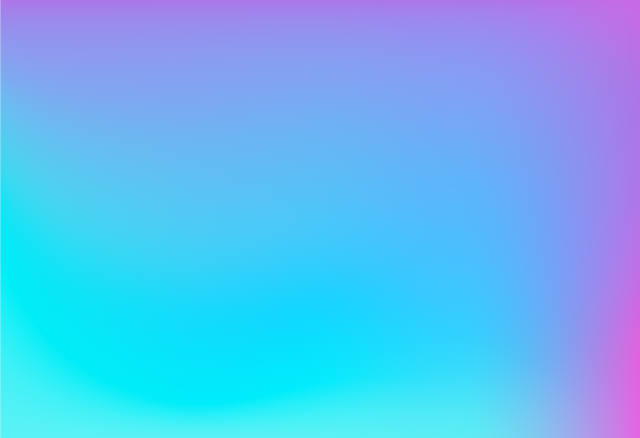
Give the GLSL for this background, as a Shadertoy shader.

```glsl
// Vertical colour ramps, listed from top to bottom
const int STOPS = 6;
const vec3 LEFT_RAMP[STOPS] = vec3[STOPS](
    vec3(0.58, 0.57, 0.93), vec3(0.53, 0.63, 0.94), vec3(0.40, 0.75, 0.94),
    vec3(0.26, 0.84, 0.945), vec3(0.06, 0.90, 0.965), vec3(0.0, 0.93, 0.97));
const vec3 CENTRE_RAMP[STOPS] = vec3[STOPS](
    vec3(0.58, 0.58, 0.94), vec3(0.50, 0.645, 0.95), vec3(0.39, 0.725, 0.96),
    vec3(0.275, 0.785, 0.98), vec3(0.08, 0.835, 1.0), vec3(0.0, 0.925, 0.985));
const vec3 SHOULDER_RAMP[STOPS] = vec3[STOPS](
    vec3(0.59, 0.56, 0.945), vec3(0.505, 0.63, 0.955), vec3(0.38, 0.70, 0.975),
    vec3(0.28, 0.755, 1.0), vec3(0.205, 0.835, 0.99), vec3(0.36, 0.93, 0.96));
const vec3 EDGE_RAMP[STOPS] = vec3[STOPS](
    vec3(0.79, 0.415, 0.90), vec3(0.69, 0.455, 0.90), vec3(0.685, 0.463, 0.905),
    vec3(0.755, 0.435, 0.90), vec3(0.885, 0.38, 0.87), vec3(0.90, 0.39, 0.885));

const vec3 VIOLET = vec3(0.68, 0.46, 0.907);
const vec3 AQUA = vec3(0.35, 0.95, 0.963);
const vec3 PALE_RIM = vec3(0.85, 0.95, 0.98);

const float VIOLET_FALLOFF = 22.0;
const float CREST_BASE = 0.05;
const float CREST_LEFT_RISE = 0.35;
const float CREST_LEFT_FALLOFF = 9.0;
const float CREST_RIGHT_RISE = 0.09;
const float EDGE_START = 0.72;
const float EDGE_POWER = 1.5;
const float RIPPLE = 0.003;
const float RIM_WIDTH = 0.002;

// Smooth cubic interpolation through evenly spaced colours
vec3 sampleRamp(vec3 ramp[STOPS], float t) {
    float s = clamp(t, 0.0, 1.0) * float(STOPS - 1);
    int i = min(int(s), STOPS - 2);
    float f = s - float(i);
    vec3 a = ramp[max(i - 1, 0)];
    vec3 b = ramp[i];
    vec3 c = ramp[i + 1];
    vec3 d = ramp[min(i + 2, STOPS - 1)];
    return b + 0.5 * f * (c - a + f * (2.0 * a - 5.0 * b + 4.0 * c - d
                        + f * (3.0 * (b - c) + d - a)));
}

// Height of the brightest cyan line
float crestHeight(float x) {
    return CREST_BASE + CREST_LEFT_RISE * exp(-CREST_LEFT_FALLOFF * x)
         + CREST_RIGHT_RISE * smoothstep(0.26, 0.6, x);
}

// Faint layered waves that soften the bands
float ripples(vec2 p) {
    float sum = 0.0;
    float amplitude = 1.0;
    vec2 frequency = vec2(13.0, 31.0);
    for (int i = 0; i < 3; i++) {
        sum += amplitude * sin(dot(p, frequency) + 2.0 * sin(p.x * frequency.x * 0.6));
        frequency *= vec2(1.9, 1.6);
        amplitude *= 0.5;
    }
    return sum;
}

void mainImage(out vec4 fragColor, in vec2 fragCoord) {
    vec2 uv = fragCoord / iResolution.xy;
    float depth = 1.0 - uv.y;
    float interior = smoothstep(0.0, 0.25, uv.x) * smoothstep(0.0, 0.4, depth)
                   * smoothstep(0.0, 0.3, uv.y);
    float wave = RIPPLE * interior * ripples(uv);

    // Blue body descending to the curved cyan crest
    float crest = crestHeight(uv.x);
    float descent = depth / (1.0 - crest) + wave;
    vec3 color = mix(sampleRamp(LEFT_RAMP, descent), sampleRamp(CENTRE_RAMP, descent),
                     smoothstep(0.0, 0.55, uv.x));

    // Pale aqua pool below the crest
    float below = clamp((crest - uv.y) / crest, 0.0, 1.0);
    color = mix(color, AQUA, 1.0 - pow(1.0 - below, 1.5));

    // Right shoulder and violet glow along the top
    color = mix(color, sampleRamp(SHOULDER_RAMP, depth + wave), smoothstep(0.45, 0.75, uv.x));
    color = mix(color, VIOLET, exp(-VIOLET_FALLOFF * depth));

    // Magenta glow on the right edge
    float edge = clamp((uv.x - EDGE_START) / (1.0 - EDGE_START), 0.0, 1.0);
    color = mix(color, sampleRamp(EDGE_RAMP, depth), pow(edge, EDGE_POWER));

    // Thin pale rim on the left
    color = mix(color, PALE_RIM, 0.5 * (1.0 - smoothstep(0.0, RIM_WIDTH, uv.x)));

    fragColor = vec4(clamp(color, 0.0, 1.0), 1.0);
}
```
